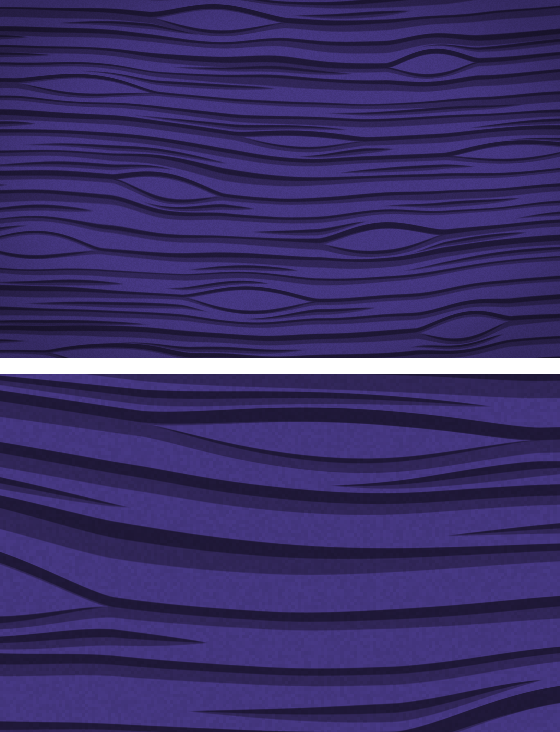
Top: the whole. Bottom: its middle third, enlarged.
Give the GLSL for this texture, as a Shadertoy shader.

```glsl
// Stylised violet wood: long wavy grooves, tapered slivers and lens-shaped knots.
// A warped height field is split open around each knot, then ruled with strokes
// that have a dark upper lip and a softer shadow; vignette and grain finish it.

const vec3 WOOD = vec3(0.268, 0.213, 0.502);
const vec3 SHADE = vec3(0.190, 0.149, 0.346);
const vec3 LIP = vec3(0.120, 0.094, 0.218);
const float ROW_GAP = 0.055;
const int KNOTS = 11;

float hash(vec2 p) {
    vec3 q = fract(vec3(p.xyx) * 0.1031);
    q += dot(q, q.yzx + 33.33);
    return fract((q.x + q.y) * q.z);
}

float noise(vec2 p) {
    vec2 i = floor(p), f = fract(p);
    f = f * f * (3.0 - 2.0 * f);
    return mix(mix(hash(i), hash(i + vec2(1, 0)), f.x),
               mix(hash(i + vec2(0, 1)), hash(i + vec2(1, 1)), f.x), f.y);
}

// Height bent by broad and small waves
float warpedHeight(vec2 p) {
    return p.y + 0.095 * (noise(p * vec2(1.1, 1.6) + 4.0) - 0.5)
               + 0.034 * (noise(p * vec2(2.7, 3.6) + 19.0) - 0.5)
               + 0.009 * (noise(p * vec2(6.5, 7.0) + 37.0) - 0.5);
}

float rowCentre(float row) {
    return (row + 0.5 + 0.36 * (hash(vec2(row, 7.0)) - 0.5)) * ROW_GAP;
}

// Coverage of a band of given thickness centred on y = 0
float band(float y, float thickness, float soft) {
    return smoothstep(-soft, soft, 0.5 * thickness - abs(y))
         * smoothstep(0.0, 2.0 * soft, thickness);
}

// x: whole stroke, y: its dark upper lip
vec2 stroke(float y, float thickness, float lipShare, float soft) {
    float lip = thickness * lipShare;
    return vec2(band(y, thickness, soft),
                band(y - 0.5 * (thickness - lip), lip, soft));
}

// Opens a lens in the height v; x: new height, y: depth in lens, z: rim, w: swell
vec4 openKnot(float x, float v, vec2 centre, vec2 size, float soft) {
    float u = (x - centre.x) / size.x;
    float profile = max(1.0 - u * u, 0.0);
    profile *= sqrt(profile);
    float opening = size.y * profile;
    float d = v - centre.y;
    float outside = abs(d) - opening;
    float push = opening * exp(-max(outside, 0.0) / 0.045);
    float moved = sign(d) * max(abs(d) - push, 0.0);
    float rim = d < 0.0 ? band(outside, 0.42 * opening, soft) : 0.0;
    float swell = profile * exp(-max(outside, 0.0) / 0.03);
    return vec4(centre.y + moved, -outside, rim, swell);
}

// Long groove that runs the full width
vec2 groove(float x, float v, float row, float swell, float soft) {
    float width = 0.009 + 0.024 * noise(vec2(x * 2.1 + row * 5.3, row));
    float lipShare = 0.16 + 0.46 * noise(vec2(x * 2.6 + row * 3.7, row + 40.0));
    return stroke(v - rowCentre(row), width * (1.0 + 0.7 * swell), lipShare, soft);
}

// Short sliver with pointed ends, lying between two grooves
vec2 sliver(float x, float v, float row, float soft) {
    float along = x / 0.78 + hash(vec2(row, 3.0));
    vec2 id = vec2(floor(along), row);
    float halfLength = mix(0.17, 0.40, hash(id + 11.0));
    float middle = 0.5 + (0.5 - halfLength) * (2.0 * hash(id + 23.0) - 1.0);
    float u = (fract(along) - middle) / halfLength;
    float taper = max(1.0 - u * u, 0.0) * (1.0 + 0.35 * u);
    float present = step(hash(id + 57.0), 0.68);
    float y = v - (row + 1.0) * ROW_GAP - 0.004 * u;
    return stroke(y, 0.015 * taper * present, 0.5, soft);
}

void mainImage(out vec4 fragColor, in vec2 fragCoord) {
    vec2 p = fragCoord / iResolution.y;
    float aspect = iResolution.x / iResolution.y;
    float soft = 0.8 / iResolution.y;
    float v = warpedHeight(p);

    // Knots, spread over the rows
    float lens = 0.0, rim = 0.0, swell = 0.0;
    for (int i = 0; i < KNOTS; i++) {
        float k = float(i);
        vec2 centre = vec2(fract(k * 0.618 + 0.21) * aspect, rowCentre(floor(k * 1.7)));
        vec2 size = vec2(mix(0.12, 0.21, hash(vec2(k, 1.0))),
                         mix(0.014, 0.032, hash(vec2(k, 2.0))));
        vec4 knot = openKnot(p.x, v, centre, size, soft);
        v = knot.x;
        lens = max(lens, smoothstep(0.0, 2.0 * soft, knot.y));
        rim = max(rim, knot.z);
        swell = max(swell, knot.w);
    }

    // Grooves and slivers of the nearby rows
    vec2 ink = vec2(rim);
    float nearest = floor(v / ROW_GAP);
    for (float k = -1.0; k <= 1.0; k++) {
        ink = max(ink, groove(p.x, v, nearest + k, swell, soft));
        ink = max(ink, sliver(p.x, v, nearest + k, soft));
    }
    ink *= 1.0 - lens;
    vec3 color = mix(mix(WOOD, SHADE, ink.x), LIP, ink.y);

    // Vignette and fine grain
    vec2 edge = fragCoord / iResolution.xy * 2.0 - 1.0;
    color *= 1.0 - 0.24 * smoothstep(0.45, 1.75, dot(edge, edge));
    color *= 1.0 + 0.09 * (hash(floor(p * 328.0)) - 0.5);
    fragColor = vec4(color, 1.0);
}
```
